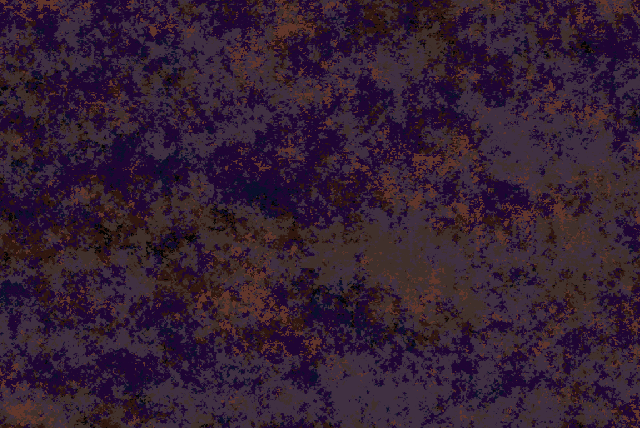
Give the GLSL for this texture, as a Shadertoy shader.

```glsl
const vec3 VIOLET_GREY = vec3(0.25, 0.19, 0.26);
const vec3 BROWN_GREY  = vec3(0.25, 0.19, 0.17);
const vec3 PURPLE      = vec3(0.12, 0.02, 0.20);
const vec3 DARK_BROWN  = vec3(0.19, 0.09, 0.06);
const vec3 NAVY        = vec3(0.04, 0.06, 0.17);
const vec3 BLACK       = vec3(0.01);
const vec3 RUST        = vec3(0.38, 0.21, 0.17);

const float GRAINS_PER_HEIGHT = 342.0;
const int OCTAVES = 6;

float hash(vec2 p) {
    return fract(sin(dot(p, vec2(127.1, 311.7))) * 43758.5453);
}

float valueNoise(vec2 p) {
    vec2 cell = floor(p);
    vec2 f = fract(p);
    f = f * f * (3.0 - 2.0 * f);
    float low = mix(hash(cell), hash(cell + vec2(1.0, 0.0)), f.x);
    float high = mix(hash(cell + vec2(0.0, 1.0)), hash(cell + 1.0), f.x);
    return mix(low, high, f.y);
}

// Rough noise of about unit deviation: wide bands that break into round grains.
float grainyBands(vec2 p, float seed, float frequency, float stretch) {
    float sum = 0.0;
    for (int i = 0; i < OCTAVES; i++) {
        float squash = mix(stretch, 1.0, min(float(i) / 2.0, 1.0));
        vec2 offset = seed * vec2(17.3, 9.7) + float(i) * vec2(5.37, 3.71);
        sum += valueNoise(p * frequency * vec2(squash, 1.0) + offset) - 0.5;
        frequency *= 2.03;
    }
    vec2 grain = floor(p * GRAINS_PER_HEIGHT);
    sum += 0.6 * (hash(grain + seed * 31.0) - 0.5);
    return sum / 0.55;
}

float softStep(float threshold, float softness, float value) {
    return smoothstep(threshold - softness, threshold + softness, value);
}

void mainImage(out vec4 fragColor, in vec2 fragCoord) {
    vec2 p = fragCoord / iResolution.y;

    // Independent fields for lightness, warmth and redness.
    float light = softStep(-0.08, 0.45, grainyBands(p, 1.0, 6.0, 0.25));
    float warmth = grainyBands(p, 2.0, 6.0, 0.25);
    float redness = grainyBands(p, 3.0, 9.0, 0.6);
    float warm = softStep(mix(0.7, 0.2, light), 0.35, warmth);

    // Dark patches lose their red in places, leaving navy and black.
    float drained = 1.0 - softStep(-1.45, 0.25, redness);
    vec3 darkTone = mix(PURPLE, DARK_BROWN, warm);
    darkTone = mix(darkTone, mix(NAVY, BLACK, warm), drained);

    // Light patches and rust flecks lie on top.
    vec3 lightTone = mix(VIOLET_GREY, BROWN_GREY, warm);
    vec3 color = mix(darkTone, lightTone, light);
    color = mix(color, RUST, softStep(1.45, 0.25, redness));

    fragColor = vec4(color, 1.0);
}
```
